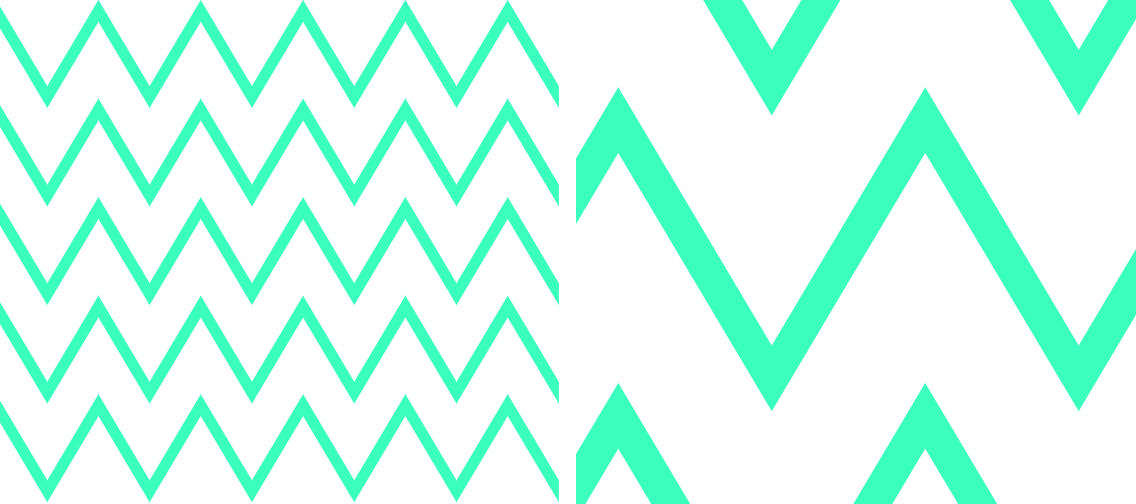
Left: the whole. Right: its middle third, enlarged.
This pattern is drawn by a WebGL 1 fragment shader. Its source:

```glsl
precision highp float;
// Five rows of sharp mint zigzag stripes on white, with mitred corners.

uniform vec2 u_resolution;

const vec3 WHITE = vec3(1.0);
const vec3 MINT = vec3(0.23, 1.0, 0.74);

// Lengths are fractions of the canvas width; y runs down from the top.
const int ROWS = 5;
const float PERIOD = 0.1827;      // one peak to the next
const float PEAK_X = 0.1758;      // position of the first full peak
const float ROW_STEP = 0.1760;    // one row to the next
const float FIRST_PEAK_Y = 0.0195;
const float RISE = 0.1537;        // height from valley to peak
const float THICKNESS = 0.0391;   // stripe width measured vertically
const float RIGHT_END = 0.998;    // the stripes stop just before the edge
const float EDGE_PIXELS = 1.4;

// Triangle wave: 0 at each peak, 1 at each valley.
float triangleWave(float x, float period) {
  return 1.0 - abs(2.0 * fract(x / period) - 1.0);
}

// Distance to a zigzag stripe, corrected for the slope of its sides.
float zigzagDistance(vec2 p, float period, float rise, float thickness) {
  float slope = 2.0 * rise / period;
  float offset = abs(p.y - rise * triangleWave(p.x, period));
  return (offset - 0.5 * thickness) / sqrt(1.0 + slope * slope);
}

// Antialiased coverage of the region where the distance is negative.
float coverage(float dist, float softness) {
  return 1.0 - smoothstep(-0.5 * softness, 0.5 * softness, dist);
}

void main() {
  vec2 p = vec2(gl_FragCoord.x, u_resolution.y - gl_FragCoord.y) / u_resolution.x;
  float softness = EDGE_PIXELS / u_resolution.x;

  // Nearest stripe among the rows
  float dist = 1.0;
  for (int row = 0; row < ROWS; row++) {
    vec2 origin = vec2(PEAK_X, FIRST_PEAK_Y + float(row) * ROW_STEP);
    dist = min(dist, zigzagDistance(p - origin, PERIOD, RISE, THICKNESS));
  }

  // Trim the right ends
  dist = max(dist, p.x - RIGHT_END);

  gl_FragColor = vec4(mix(WHITE, MINT, coverage(dist, softness)), 1.0);
}
```
